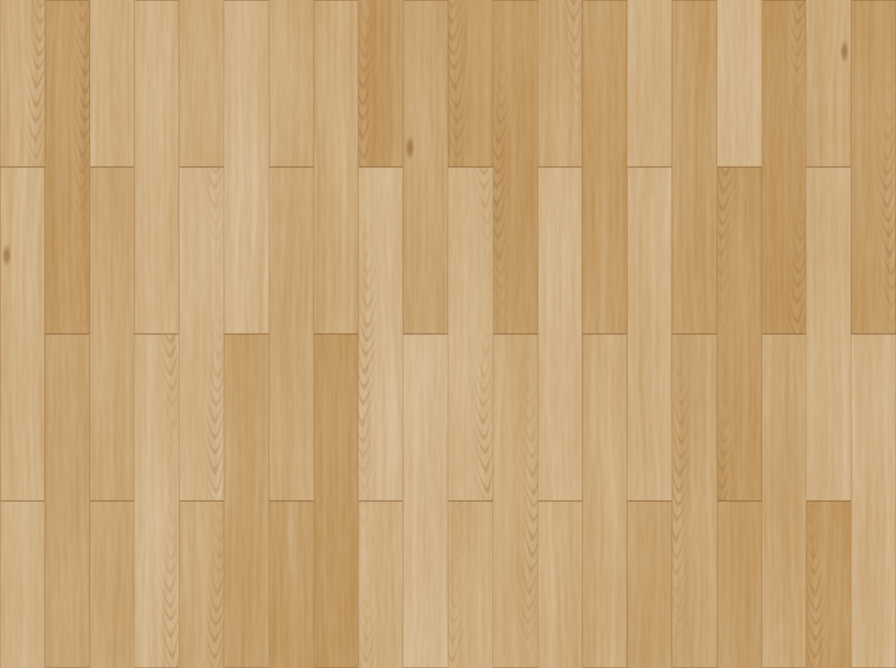
A WebGL 2 fragment shader for this texture:

```glsl
#version 300 es
precision highp float;

uniform vec2 u_resolution;
out vec4 fragColor;

const float COLUMNS = 20.0;
const float ROWS = 2.0;
const float PLANK_LENGTH = 7.47;  // in plank widths
const vec3 HONEY = vec3(0.735, 0.57, 0.355);
const vec3 CREAM = vec3(0.84, 0.735, 0.585);
const vec3 BROWN = vec3(0.53, 0.36, 0.19);

float hash(vec2 p) {
    vec3 q = fract(vec3(p.xyx) * 0.1031);
    q += dot(q, q.yzx + 33.33);
    return fract((q.x + q.y) * q.z);
}

// Distance to the nearest scattered cell point
float cellular(vec2 p) {
    vec2 cell = floor(p);
    float nearest = 2.0;
    for (int j = -1; j <= 1; j++) {
        for (int i = -1; i <= 1; i++) {
            vec2 c = cell + vec2(i, j);
            vec2 point = c + vec2(hash(c), hash(c + 57.0));
            nearest = min(nearest, distance(p, point));
        }
    }
    return nearest;
}

// Broad lengthwise bands from layered sines
float bands(vec2 p, float seed) {
    float x = p.x + 0.06 * sin(p.y * 0.6 + seed * 6.0) + 0.02 * sin(p.y * 1.7 + seed * 19.0);
    return 0.5 * sin(x * 6.0 + seed * 40.0)
         + 0.3 * sin(x * 17.0 + seed * 71.0 + 0.5 * sin(p.y * 0.5))
         + 0.3 * sin(x * 37.0 + seed * 93.0);
}

// Short pores and long fibres, both stretched along the plank
float fibres(vec2 p, float seed) {
    vec2 q = p + seed * vec2(37.0, 53.0);
    float longFibre = cellular(q * vec2(8.0, 0.35)) - 0.45;
    float pore = cellular(q * vec2(13.0, 1.8)) - 0.45;
    return 0.6 * longFibre + 0.4 * pore;
}

// Nested arches climbing along a wandering axis
float arches(vec2 p, float axis, float seed) {
    float dx = p.x - axis - 0.06 * sin(p.y * 1.1 + seed * 30.0);
    float wobble = 0.8 * sin(p.y * 2.3 + seed * 50.0) + 0.6 * sin(p.y * 5.1 + dx * 9.0);
    float ring = sin(p.y * 17.0 + wobble - 55.0 * sqrt(dx * dx + 0.004));
    float along = 0.55 + 0.45 * sin(p.y * 0.8 + seed * 25.0);
    return smoothstep(0.0, 1.0, ring) * exp(-dx * dx * 32.0) * along;
}

// Small elongated knot with a soft rim
float knot(vec2 p, vec2 center) {
    float d = length((p - center) * vec2(1.0, 0.4));
    return 1.0 - smoothstep(0.02, 0.12, d);
}

float lineMask(float d, float halfWidth, float pixel) {
    return (1.0 - smoothstep(halfWidth, halfWidth + pixel, d)) ;
}

vec3 woodColor(vec2 p, vec2 id) {
    float seed = hash(id + 11.0);
    float kind = hash(id + 23.0);
    float side = hash(id + 31.0);
    float axis = side < 0.5 ? 0.15 : 0.85;

    float tone = mix(0.14, 0.88, hash(id + 5.0));
    tone += bands(p, seed) * mix(0.05, 0.17, hash(id + 41.0));
    tone += fibres(p, seed) * 0.42;
    tone += 0.05 * sin(p.y * 0.9 + seed * 17.0);
    vec3 color = mix(HONEY, CREAM, clamp(tone, -0.15, 1.1));

    float figured = step(0.64, kind);
    color = mix(color, BROWN, 0.24 * figured * arches(p, axis, seed));
    float knotted = step(0.92, hash(id + 67.0));
    vec2 center = vec2(axis, mix(0.2, 0.8, seed) * PLANK_LENGTH);
    return mix(color, BROWN, 0.55 * knotted * knot(p, center));
}

void main() {
    vec2 uv = gl_FragCoord.xy / u_resolution;
    vec2 grid = uv * vec2(COLUMNS, ROWS);

    // Alternate columns slide by half a plank
    float column = floor(grid.x);
    grid.y += 0.5 * (1.0 - mod(column, 2.0));
    vec2 id = vec2(column, floor(grid.y));
    vec2 scale = vec2(1.0, PLANK_LENGTH);
    vec2 p = fract(grid) * scale;
    vec3 color = woodColor(p, id);

    // Faint long seams and darker butt joints
    vec2 pixel = vec2(COLUMNS, ROWS) * scale / u_resolution;
    vec2 edge = min(p, scale - p);
    float seam = lineMask(edge.x, 0.008, pixel.x);
    float joint = lineMask(edge.y, 0.008, pixel.y);
    float seamDepth = mix(0.12, 0.3, hash(id + 83.0));
    color = mix(color, BROWN, max(seam * seamDepth, joint * 0.42));

    fragColor = vec4(color, 1.0);
}
```
